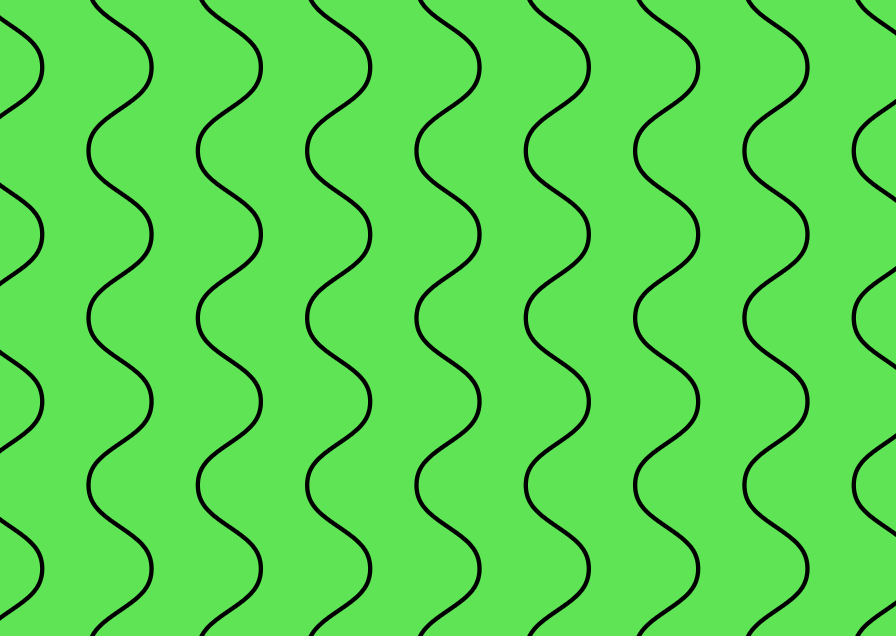
A Shadertoy shader for this pattern:

```glsl
const float TAU = 6.2831853;

// Sideways offset of a strand; the third harmonic rounds the bends
float waveOffset(float t) {
    return 0.0162 * cos(3.0 * t) - 0.3044 * cos(t);
}

float waveSlope(float t) {
    return 0.3044 * sin(t) - 0.0486 * sin(3.0 * t);
}

void mainImage(out vec4 fragColor, in vec2 fragCoord) {
    // One unit is the spacing between strands, centred on the canvas
    float pixel = 8.196 / iResolution.x;
    vec2 p = (fragCoord - 0.5 * iResolution.xy) * pixel;

    // Distance to the nearest strand, corrected for its slant
    float frequency = TAU / 1.529;
    float t = p.y * frequency;
    float across = fract(p.x - waveOffset(t) + 0.5) - 0.5;
    float slope = waveSlope(t) * frequency;
    float dist = abs(across) / sqrt(1.0 + slope * slope);

    // Black strands on flat green
    float ink = clamp((0.0197 - dist) / pixel + 0.5, 0.0, 1.0);
    vec3 green = vec3(0.37, 0.895, 0.33);
    fragColor = vec4(mix(green, vec3(0.0), ink), 1.0);
}
```
